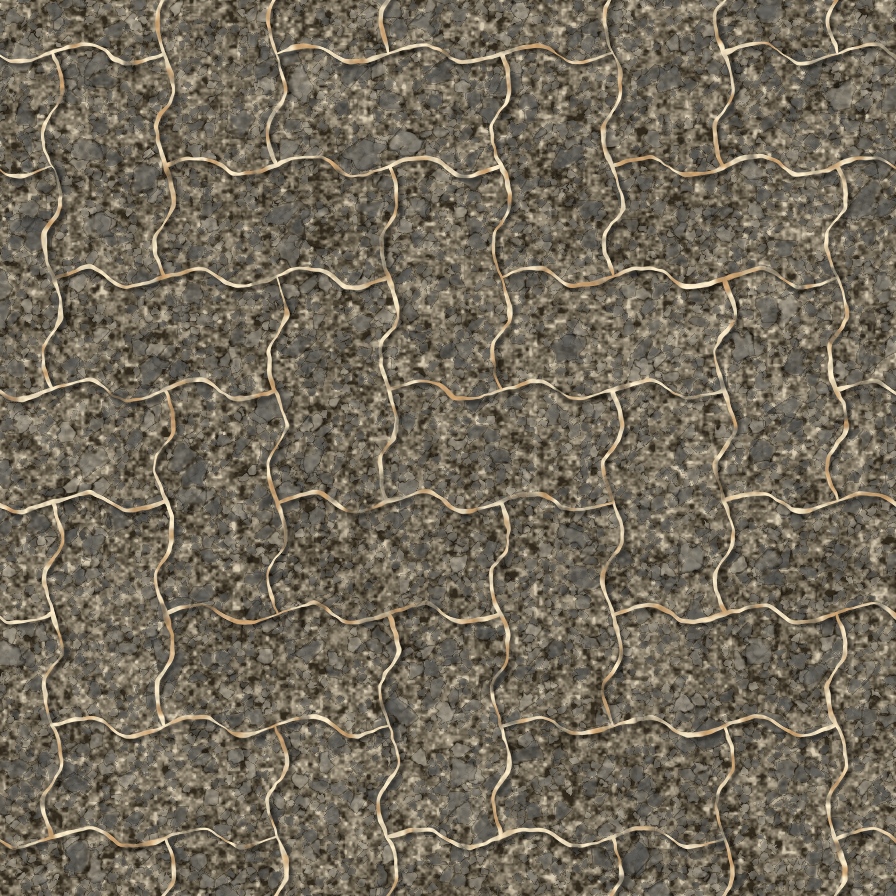
A WebGL 1 fragment shader for this texture:

```glsl
precision highp float;
// Weathered concrete paving: zigzag-edged herringbone blocks with thin pale sand joints.

uniform vec2 u_resolution;

const float CELLS = 8.0;                   // half-block cells across the canvas
const vec2 GRID_ORIGIN = vec2(0.47, 0.52);
const float ZIGZAG_HEIGHT = 0.08;

const vec3 CONCRETE_DARK = vec3(0.19, 0.16, 0.11);
const vec3 CONCRETE_LIGHT = vec3(0.85, 0.80, 0.70);
const vec3 CHIP_SLATE = vec3(0.32, 0.32, 0.31);
const vec3 CHIP_PALE = vec3(0.63, 0.60, 0.54);
const vec3 SAND_CREAM = vec3(0.95, 0.89, 0.76);
const vec3 SAND_TAN = vec3(0.79, 0.63, 0.44);

float hash(vec2 p) {
  return fract(sin(dot(p, vec2(127.1, 311.7))) * 43758.55);
}

float noise(vec2 p) {
  vec2 i = floor(p), f = fract(p);
  f = f * f * (3.0 - 2.0 * f);
  return mix(mix(hash(i), hash(i + vec2(1.0, 0.0)), f.x),
             mix(hash(i + vec2(0.0, 1.0)), hash(i + 1.0), f.x), f.y);
}

// Angular stones: x = distance from the stone's border, y = its random value.
vec2 stones(vec2 p) {
  vec2 base = floor(p);
  float nearest = 9.0, second = 9.0, id = 0.0;
  for (int y = -1; y <= 1; y++) {
    for (int x = -1; x <= 1; x++) {
      vec2 cell = base + vec2(float(x), float(y));
      vec2 center = cell + vec2(hash(cell), hash(cell + 57.3));
      float d = distance(p, center);
      if (d < nearest) {
        second = nearest;
        nearest = d;
        id = hash(cell + 19.7);
      } else {
        second = min(second, d);
      }
    }
  }
  return vec2(second - nearest, id);
}

// One bend each way along a cell side, with slightly rounded peaks.
float zigzag(float t) {
  float u = t - 0.5;
  float h = min(6.0 * abs(u), 3.0 * (0.5 - abs(u)));
  return -sign(u) * ZIGZAG_HEIGHT * sin(1.5708 * h);
}

// Distance to the joints; every fourth cell side is missing, inside a block.
float jointDistance(vec2 g) {
  vec2 line = floor(g + 0.5), cell = floor(g), t = fract(g);
  float upright = abs(g.x - line.x + zigzag(t.y));
  float level = abs(g.y - line.y - zigzag(t.x));
  if (abs(mod(line.x - cell.y, 4.0) - 1.0) < 0.5) upright = 1.0;
  if (abs(mod(cell.x - line.y, 4.0) - 2.0) < 0.5) level = 1.0;
  return 0.85 * min(upright, level);
}

// Gritty cement with dark pits and pale grains.
vec3 concrete(vec2 p) {
  float tone = 0.43 + 0.16 * (noise(p * 1.4) - 0.5);
  tone += 0.42 * (noise(p * 13.0) - 0.5) + 0.55 * (noise(p * 31.0 + 7.0) - 0.5);
  tone += 0.25 * (noise(p * 57.0 + 3.0) - 0.5);
  tone -= 0.28 * smoothstep(0.60, 0.85, noise(p * 17.0 + 31.0));
  tone += 0.32 * smoothstep(0.66, 0.90, noise(p * 23.0 + 63.0));
  return mix(CONCRETE_DARK, CONCRETE_LIGHT, clamp(tone, 0.0, 1.0));
}

// Lays a sparse layer of exposed stone chips over the colour below.
vec3 addChips(vec3 below, vec2 p, float scale, float share) {
  vec2 chip = stones(p * scale + 0.35 * noise(p * scale * 3.0));
  float shown = step(chip.y, share) * smoothstep(0.08, 0.30, chip.x);
  float rim = step(chip.y, share) * (1.0 - smoothstep(0.0, 0.20, chip.x));
  float kind = fract(chip.y * 91.7);
  vec3 face = mix(CHIP_SLATE, CHIP_PALE, kind * kind);
  face *= 0.82 + 0.36 * noise(p * 27.0 + 11.0);
  return mix(below * (1.0 - 0.3 * rim), face, 0.72 * shown);
}

void main() {
  vec2 p = gl_FragCoord.xy / u_resolution * CELLS;
  float pixel = CELLS / min(u_resolution.x, u_resolution.y);

  // Block surface with chips of three sizes
  vec3 color = concrete(p);
  color = addChips(color, p, 14.0, 0.32);
  color = addChips(color, p + 5.3, 8.0, 0.22);
  color = addChips(color, p + 11.9, 4.5, 0.07);

  // Joints wander a little; their lower right side lies in shade
  vec2 g = p - GRID_ORIGIN;
  g += 0.035 * (vec2(noise(p * 5.0), noise(p * 5.0 + 40.0)) - 0.5);
  g += 0.016 * (vec2(noise(p * 15.0), noise(p * 15.0 + 70.0)) - 0.5);
  float shade = 1.0 - smoothstep(0.0, 0.05, jointDistance(g + vec2(-0.028, 0.028)));
  color *= 1.0 - 0.38 * shade;

  // Sand filling of uneven width, colour and wear
  float halfWidth = mix(0.007, 0.022, noise(p * 6.0 + 23.0));
  float sand = 1.0 - smoothstep(halfWidth - 0.6 * pixel, halfWidth + 0.6 * pixel, jointDistance(g));
  sand *= 0.4 + 0.6 * smoothstep(0.10, 0.35, noise(p * 7.0 + 81.0));
  vec3 sandColor = mix(SAND_CREAM, SAND_TAN, smoothstep(0.35, 0.9, noise(p * 9.0 + 51.0)));
  sandColor *= 0.88 + 0.2 * noise(p * 30.0);
  color = mix(color, sandColor, sand);

  gl_FragColor = vec4(color, 1.0);
}
```
